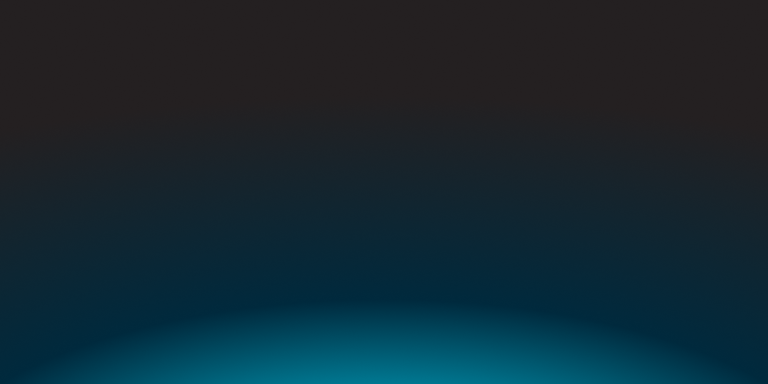
Reproduce this background procedurally as a WebGL 1 fragment shader.

```glsl
precision highp float;
// Draws a wide teal glow rising from below the bottom edge into a charcoal sky.

uniform vec2 u_resolution;

void main() {
  vec2 uv = gl_FragCoord.xy / u_resolution;

  // Elliptical distance from a centre below the canvas
  float radius = length(vec2((uv.x - 0.5) * 0.85, uv.y + 0.3));

  vec3 teal = vec3(0.0, 0.47, 0.57);
  vec3 navy = vec3(0.0, 0.163, 0.24);
  vec3 charcoal = vec3(0.141, 0.125, 0.129);

  // Bright core fading to navy, then a long fade to charcoal
  vec3 color = mix(teal, navy, clamp((radius - 0.3) / 0.22, 0.0, 1.0));
  color = mix(color, charcoal, clamp((radius - 0.52) / 0.53, 0.0, 1.0));

  // Sub-level grain to soften colour banding
  float grain = fract(sin(dot(uv, vec2(127.1, 311.7))) * 43758.5);
  gl_FragColor = vec4(color + (grain - 0.5) / 255.0, 1.0);
}
```
